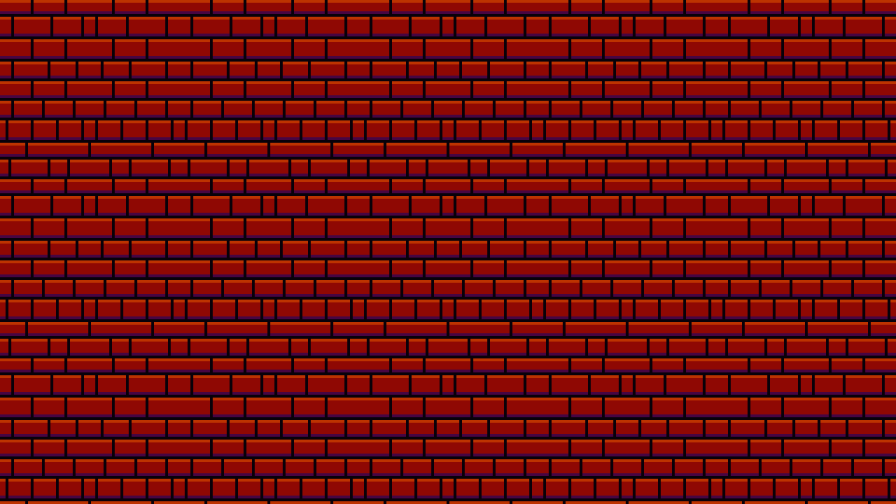
Give the GLSL for this texture, as a Shadertoy shader.

```glsl
// Red brick wall built from a square tile, five tiles across the canvas.
// Each tile is 64 units wide and holds nine courses of differing height; their
// joints mirror about the tile centre. Bricks have a lit top and violet foot.

// Antialiased step: 0 below the edge, 1 above it, blended over one pixel.
float edgeStep(float edge, float x, float pixel) {
    return clamp((x - edge) / pixel + 0.5, 0.0, 1.0);
}

void mainImage(out vec4 fragColor, in vec2 fragCoord) {
    const vec3 mortar = vec3(0.03, 0.005, 0.035);
    const vec3 brick = vec3(0.56, 0.03, 0.01);
    const vec3 highlight = vec3(0.74, 0.20, 0.0);
    const vec3 shade = vec3(0.28, 0.02, 0.26);

    // Course heights, and joint distances from the tile centre.
    const float heights[9] = float[9](6.0, 8.0, 8.0, 7.0, 7.0, 7.0, 8.0, 6.0, 7.0);
    const vec4 joints[9] = vec4[9](
        vec4(20.5, 8.5, 8.5, 8.5),
        vec4(27.5, 13.5, 2.5, 2.5),
        vec4(20.5, 8.5, 8.5, 8.5),
        vec4(27.5, 14.5, 4.5, 4.5),
        vec4(20.5, 8.5, 8.5, 8.5),
        vec4(27.5, 16.5, 5.5, 5.5),
        vec4(29.5, 20.5, 11.5, 2.5),
        vec4(22.5, 0.0, 0.0, 0.0),
        vec4(28.5, 14.5, 7.5, 7.5));

    // Tile units, measured downwards from the top of the canvas.
    float pixel = 320.0 / iResolution.x;
    vec2 p = vec2(fragCoord.x, iResolution.y - fragCoord.y) * pixel;
    p = mod(p + vec2(0.0, 0.5), 64.0);

    // Find the course; each starts in the middle of its mortar line.
    int course = 0;
    float y = p.y;
    for (int i = 0; i < 8; i++) {
        if (y < heights[course]) break;
        y -= heights[course];
        course++;
    }
    float h = heights[course];

    // Brick face from top to foot.
    vec3 color = mix(highlight, brick, edgeStep(1.5, y, pixel));
    color = mix(color, shade, edgeStep(h - 1.5, y, pixel));

    // Mortar around the face.
    vec4 gaps = abs(abs(p.x - 32.0) - joints[course]);
    float gap = min(min(gaps.x, gaps.y), min(gaps.z, gaps.w));
    float face = edgeStep(0.5, min(y, h - y), pixel) * edgeStep(0.5, gap, pixel);
    fragColor = vec4(mix(mortar, color, face), 1.0);
}
```
